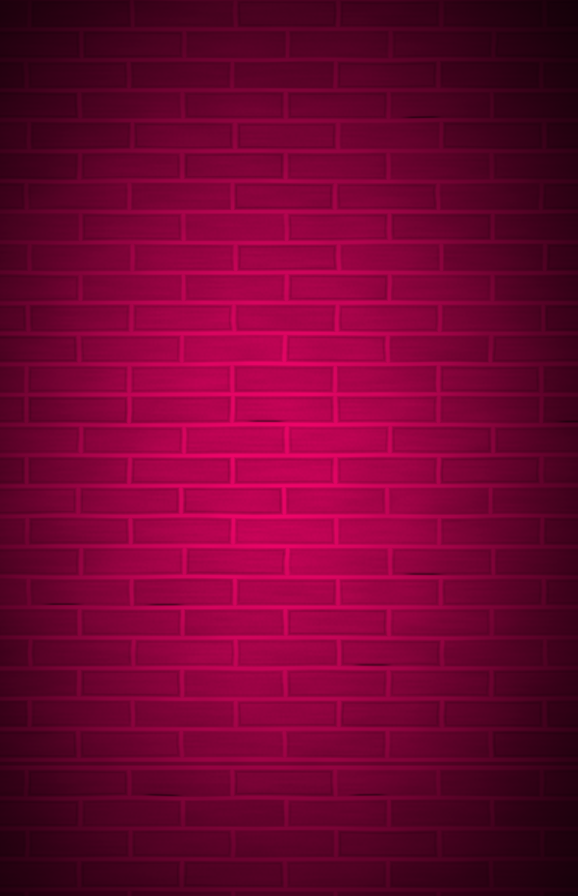
Give the GLSL for this texture, as a Shadertoy shader.

```glsl
// Brick wall in deep magenta, lit by one soft elliptical glow.
// Staggered courses come from a repeated cell; value noise adds grain, and
// a hash varies each brick's tone, edge shadow and chipped lower edge.

const float ASPECT = 0.6458;                  // wall width over height
const vec2  BRICK = vec2(0.1151, 0.03396);    // brick pitch in wall heights
const vec2  FIRST_JOINT = vec2(0.2617, 0.0326);
const float MORTAR_HALF = 0.0021;
const float MORTAR_SOFT = 0.0013;
const float MORTAR_LIGHT = 1.20;
const float BRICK_LIGHT = 0.95;
const float REPEATED_COURSE = 12.0;           // stagger skips a beat here
const float LEDGE_TOP = 0.8477;               // doubled joint near the foot
const float LEDGE_HEIGHT = 0.0092;
const vec2  GLOW_CENTER = vec2(0.467, 0.488);
const float GLOW_PEAK = 0.785;
const float GLOW_FALLOFF = 0.97;
const float GLOW_POWER = 2.15;
const vec3  TINT = vec3(1.0, 0.022, 0.44);

float hash(vec2 p) {
    vec3 q = fract(p.xyx * vec3(0.1031, 0.1030, 0.0973));
    q += dot(q, q.yzx + 33.33);
    return fract((q.x + q.y) * q.z);
}

float noise(vec2 p) {
    vec2 i = floor(p), f = fract(p);
    f = f * f * (3.0 - 2.0 * f);
    return mix(mix(hash(i), hash(i + vec2(1, 0)), f.x),
               mix(hash(i + vec2(0, 1)), hash(i + vec2(1, 1)), f.x), f.y);
}

// Soft line of the given half width around zero distance
float line(float d, float halfWidth, float soft) {
    return 1.0 - smoothstep(halfWidth - soft, halfWidth + soft, abs(d));
}

float wallShade(vec2 p, float pixel) {
    float soft = max(MORTAR_SOFT, 0.7 * pixel);

    // Uneven joints; the ledge stretches one joint into a band
    vec2 q = p + 0.0014 * (vec2(noise(p * 70.0), noise(p * vec2(14.0, 45.0) + 19.0)) - 0.5);
    q.y -= clamp(q.y - LEDGE_TOP, 0.0, LEDGE_HEIGHT);

    // Brick cell, with every other course shifted by half a brick
    vec2 g = (q - FIRST_JOINT) / BRICK;
    float course = floor(g.y);
    float plain = mod(course + step(REPEATED_COURSE, course), 2.0);
    g.x += 0.5 * (1.0 - plain) + 0.04 * (hash(vec2(course, 7.0) + 50.0) - 0.5);
    vec2 id = floor(g) + 60.0;
    vec2 cell = fract(g);
    vec2 edge = min(cell, 1.0 - cell) * BRICK;
    float nearest = min(edge.x, edge.y);

    // Brick face: own tone, horizontal drag marks and fine grain
    float tone = hash(id);
    float shade = BRICK_LIGHT + 0.07 * (tone - 0.5);
    shade += 0.06 * (noise(p * vec2(28.0, 330.0)) - 0.5);
    shade += 0.06 * (noise(p * vec2(22.0, 38.0) + 5.0) - 0.5);
    shade += 0.03 * (noise(p * 420.0) - 0.5);

    // Inner edge shadow and occasional chipped lower edge
    float rim = line(nearest - 0.0046, 0.0009, soft);
    shade *= 1.0 - rim * mix(0.03, 0.15, hash(id + 13.0));
    float chip = step(0.94, hash(id + 31.0)) * smoothstep(0.1, 0.25, cell.x)
               * (1.0 - smoothstep(0.4, 0.55, cell.x));
    shade *= 1.0 - 0.45 * chip * line((1.0 - cell.y) * BRICK.y - 0.0035, 0.001, soft);

    // Mortar, upright joints slightly dimmer than the beds
    float bed = line(edge.y, MORTAR_HALF, soft);
    float upright = 0.85 * line(edge.x, MORTAR_HALF, soft);
    float wear = 0.75 + 0.4 * noise(p * vec2(35.0, 60.0) + 11.0);
    shade = mix(shade, MORTAR_LIGHT, max(bed, upright) * min(wear, 1.0));

    // Dark groove inside the ledge
    float groove = line(p.y - LEDGE_TOP - 0.5 * LEDGE_HEIGHT, 0.0021, soft);
    return shade * (1.0 - 0.26 * groove);
}

void mainImage(out vec4 fragColor, in vec2 fragCoord) {
    vec2 uv = fragCoord / iResolution.xy;
    vec2 wall = vec2(uv.x * ASPECT, 1.0 - uv.y);

    // Elliptical glow fading towards every border
    float radius = length((uv - GLOW_CENTER) * 2.0);
    float glow = GLOW_PEAK * exp(-GLOW_FALLOFF * pow(radius, GLOW_POWER));

    vec3 color = TINT * glow * wallShade(wall, 1.0 / iResolution.y);
    fragColor = vec4(clamp(color, 0.0, 1.0), 1.0);
}
```
